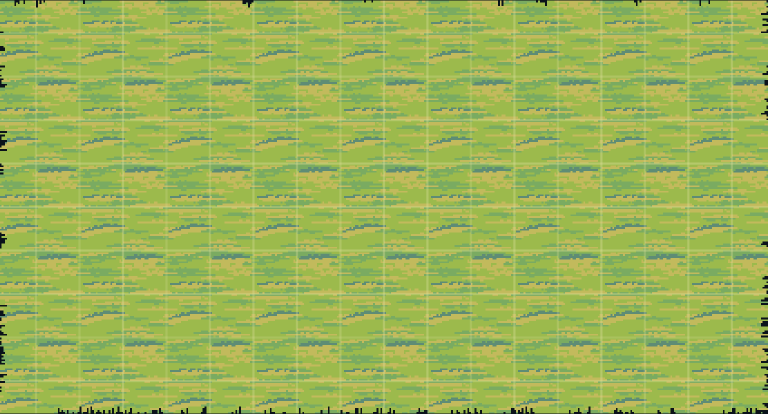
Give the GLSL for this pattern, as a Shadertoy shader.

```glsl
// A pixelated meadow of scalloped cloud-like banks, tiled under a pale grid.
// Each repeat is painted back to front: scattered banks, three shadowed ridges,
// then translucent grid lines and dark nibbles along the canvas border.

const float REPEAT = 0.2101;              // side of a repeat, in canvas heights
const vec2 ORIGIN = vec2(0.087, 0.185);   // first repeat corner, from upper left
const float PIXELS = 48.0;                // coarse pixels per repeat

const vec3 GRASS  = vec3(0.61, 0.73, 0.30);
const vec3 MOSS   = vec3(0.48, 0.67, 0.38);
const vec3 STRAW  = vec3(0.76, 0.73, 0.36);
const vec3 SHADE  = vec3(0.37, 0.55, 0.46);
const vec3 LINE   = vec3(0.86, 0.87, 0.60);
const vec3 BORDER = vec3(0.04, 0.07, 0.10);

float hash(vec2 p) {
    return fract(sin(dot(p, vec2(127.1, 311.7))) * 43758.5453);
}

// Lens with scalloped top and stepped underside, wrapped around the repeat.
bool bank(vec2 p, vec2 centre, vec2 size, float slope, float seed) {
    vec2 d = fract(p - centre + 0.5) - 0.5;
    d.y += slope * d.x;
    float x = d.x / size.x;
    float envelope = 1.0 - x * x;
    float bend = d.x * 30.0 + seed * 6.3 + 0.7 * sin(d.x * 19.0 + seed);
    float top = size.y * envelope * (0.5 + 0.5 * abs(sin(bend)));
    float base = size.y * envelope * (0.4 + 0.25 * sin(d.x * 37.0 + seed * 9.0));
    return envelope > 0.0 && d.y > -top && d.y < base;
}

// Shadow rim with a lit straw bank just below it.
vec3 ridge(vec3 col, vec2 p, vec2 centre, vec2 size, float rim, float slope, float seed) {
    if (bank(p, centre, size, slope, seed)) col = SHADE;
    vec2 lit = centre + vec2(0.015, rim);
    if (bank(p, lit, size * vec2(1.08, 1.0), slope, seed)) col = STRAW;
    return col;
}

vec3 meadow(vec2 p) {
    vec3 col = GRASS;
    const float COUNT = 28.0;
    for (float i = 0.0; i < COUNT; i++) {
        float a = hash(vec2(i, 3.0)), b = hash(vec2(i, 8.0)), c = hash(vec2(i, 15.0));
        vec2 centre = vec2(a, (i + b) / COUNT);
        vec2 size = vec2(mix(0.17, 0.34, c), mix(0.03, 0.055, b));
        if (bank(p, centre, size, 0.05 * (a - 0.5), i))
            col = mod(i, 2.0) < 0.5 ? MOSS : STRAW;
    }
    // Moss haze behind the heaviest ridge
    if (bank(p, vec2(0.12, 0.05), vec2(0.40, 0.045), 0.0, 2.0)) col = MOSS;
    col = ridge(col, p, vec2(0.24, 0.085), vec2(0.24, 0.055), 0.047, 0.03, 1.3);
    col = ridge(col, p, vec2(0.76, 0.390), vec2(0.25, 0.038), 0.021, 0.02, 4.1);
    col = ridge(col, p, vec2(0.77, 0.745), vec2(0.27, 0.048), 0.031, 0.13, 2.6);
    return col;
}

// Grid line at every half repeat, its strength varying from line to line.
float gridLine(float x, float seed) {
    float cell = round(x * 2.0);
    float dist = abs(x - cell * 0.5);
    float strength = mix(0.20, 0.40, hash(vec2(cell, seed)));
    return strength * (1.0 - smoothstep(0.007, 0.018, dist));
}

// Depth of the ragged border at coarse pixel t along one side.
float nibble(float t, float seed, float amount) {
    float clump = step(hash(vec2(floor(t / 6.0), seed)), amount);
    float fine = hash(vec2(t, seed + 5.0));
    return clump * 0.085 * fine * fine;
}

vec3 scene(vec2 q, vec2 low, vec2 high) {
    vec2 pixel = floor(q * PIXELS);
    vec2 p = (pixel + 0.5) / PIXELS;
    vec3 col = meadow(p);
    col = mix(col, LINE, gridLine(q.x, 11.0));
    col = mix(col, LINE, gridLine(q.y, 23.0));

    bool worn = p.x - low.x < nibble(pixel.y, 31.0, 0.50)
             || high.x - p.x < nibble(pixel.y, 37.0, 0.50)
             || p.y - low.y < nibble(pixel.x, 41.0, 0.10)
             || high.y - p.y < nibble(pixel.x, 47.0, 0.55);
    return worn ? BORDER : col;
}

// Canvas position to repeat units, with y pointing down.
vec2 toRepeat(vec2 position) {
    vec2 uv = vec2(position.x, iResolution.y - position.y) / iResolution.y;
    return (uv - ORIGIN) / REPEAT;
}

void mainImage(out vec4 fragColor, in vec2 fragCoord) {
    vec2 low = toRepeat(vec2(0.0, iResolution.y));
    vec2 high = toRepeat(vec2(iResolution.x, 0.0));
    vec3 col = vec3(0.0);
    // Four samples smooth the edges of the coarse pixels
    for (int i = 0; i < 4; i++) {
        vec2 offset = vec2(i % 2, i / 2) * 0.5 - 0.25;
        col += scene(toRepeat(fragCoord + offset), low, high);
    }
    fragColor = vec4(col * 0.25, 1.0);
}
```
